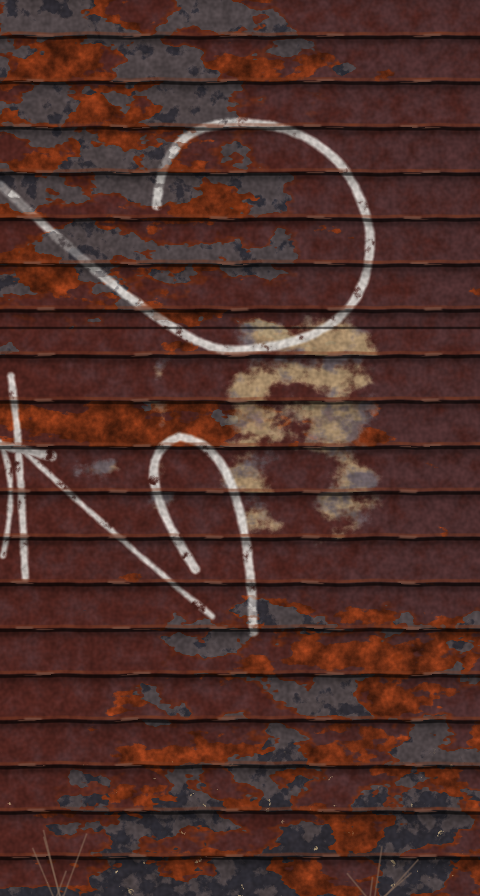
Give the GLSL for this texture, as a WebGL 1 fragment shader.

```glsl
precision highp float;
// Rusted horizontal steel slats with flaking grey paint and loose white spray strokes.
uniform vec2 u_resolution;

#define SLATS 19.65
#define SLAT_SHIFT 0.207
#define SPRAY_WIDTH 0.0062
#define WELD_SPACING 0.108
#define MAROON vec3(0.29, 0.135, 0.115)
#define PLUM vec3(0.27, 0.165, 0.165)
#define RUST vec3(0.47, 0.19, 0.075)
#define GREY vec3(0.28, 0.26, 0.27)
#define SLATE vec3(0.14, 0.15, 0.18)
#define CREAM vec3(0.66, 0.57, 0.43)
#define SPRAY vec3(0.76, 0.74, 0.72)

float hash(vec2 p) {
  vec3 q = fract(p.xyx * vec3(0.1031, 0.103, 0.0973));
  q += dot(q, q.yzx + 33.33);
  return fract((q.x + q.y) * q.z);
}

float corner(vec2 cell, vec2 offset) {
  float angle = 6.2832 * hash(cell);
  return dot(vec2(cos(angle), sin(angle)), offset);
}

// Gradient noise, roughly -0.7 to 0.7
float noise(vec2 p) {
  vec2 i = floor(p), f = fract(p), u = f * f * f * (f * (f * 6.0 - 15.0) + 10.0);
  vec2 e = vec2(1.0, 0.0);
  return mix(mix(corner(i, f), corner(i + e, f - e), u.x),
             mix(corner(i + e.yx, f - e.yx), corner(i + 1.0, f - 1.0), u.x), u.y);
}

float fbm(vec2 p) {
  float sum = 0.0, amp = 1.0;
  for (int i = 0; i < 5; i++) {
    sum += amp * noise(p);
    p = mat2(1.6, 1.2, -1.2, 1.6) * p + 17.3;
    amp *= 0.55;
  }
  return sum;
}

float bump(float x, float width) { return exp(-x * x / (width * width)); }

float band(float d, float halfWidth, float aa) {
  return 1.0 - smoothstep(halfWidth - aa, halfWidth + aa, abs(d));
}

float segment(vec2 p, vec2 a, vec2 b) {
  vec2 ab = b - a;
  return length(p - a - ab * clamp(dot(p - a, ab) / dot(ab, ab), 0.0, 1.0));
}

// Distance to a quadratic curve, walked in short segments
float curve(vec2 p, vec2 a, vec2 b, vec2 c) {
  float d = 9.0;
  vec2 last = a;
  for (int i = 1; i <= 12; i++) {
    float t = float(i) / 12.0;
    vec2 next = mix(mix(a, b, t), mix(b, c, t), t);
    d = min(d, segment(p, last, next));
    last = next;
  }
  return d;
}

float sprayDistance(vec2 p) {
  // Large open loop and its tail
  float d = curve(p, vec2(0.175, 0.229), vec2(0.178, 0.138), vec2(0.267, 0.137));
  d = min(d, curve(p, vec2(0.267, 0.137), vec2(0.39, 0.139), vec2(0.413, 0.26)));
  d = min(d, curve(p, vec2(0.413, 0.26), vec2(0.419, 0.385), vec2(0.26, 0.391)));
  d = min(d, curve(p, vec2(0.26, 0.391), vec2(0.2, 0.395), vec2(0.0, 0.206)));
  // Lower arch and the strokes fanning from the left edge
  d = min(d, curve(p, vec2(0.218, 0.635), vec2(0.135, 0.51), vec2(0.2, 0.488)));
  d = min(d, curve(p, vec2(0.2, 0.488), vec2(0.277, 0.49), vec2(0.283, 0.705)));
  d = min(d, curve(p, vec2(0.026, 0.503), vec2(0.13, 0.6), vec2(0.237, 0.688)) + 0.002);
  d = min(d, curve(p, vec2(0.012, 0.42), vec2(0.022, 0.48), vec2(0.028, 0.645)) + 0.001);
  d = min(d, curve(p, vec2(0.0, 0.493), vec2(0.022, 0.54), vec2(0.003, 0.62)) + 0.002);
  return min(d, segment(p, vec2(0.0, 0.497), vec2(0.058, 0.509)));
}

void main() {
  float px = 1.0 / u_resolution.y;
  vec2 p = vec2(gl_FragCoord.x, u_resolution.y - gl_FragCoord.y) * px;
  float s = p.y * SLATS + SLAT_SHIFT + 0.035 * noise(p * vec2(25.0, 3.0));
  float row = floor(s), seam = s - floor(s + 0.5), aa = SLATS * px;
  vec2 local = p + vec2(row * 3.71, row * 1.37);
  float grain = noise(p * 210.0) + 0.7 * noise(p * 95.0);
  float flakes = fbm(local * vec2(10.0, 17.0));
  float blotch = fbm(local * vec2(8.0, 19.0) + 41.0);
  float fine = fbm(p * 42.0);

  // Weathering by region: upper left, one rusty slat, and lower right
  float upper = (1.0 - smoothstep(0.29, 0.43, p.y)) * (1.0 - smoothstep(0.2, 0.46, p.x));
  float lower = smoothstep(0.62, 0.72, p.y) * smoothstep(0.05, 0.3, p.x + max(p.y - 0.8, 0.0));
  float rustySlat = band(row - 9.0, 0.5, 0.1) * (1.0 - smoothstep(0.3, 0.5, p.x));
  float wear = max(upper, lower);

  // Bare oxide, flaked paint and fresh rust around it
  vec3 col = mix(MAROON, PLUM, smoothstep(-0.4, 0.5, fine * 0.6 + blotch * 0.3 + p.x - 0.2));
  float rust = smoothstep(-0.04, 0.05, blotch + 0.2 * fine - 0.72 + 0.66 * wear + 0.85 * rustySlat);
  col = mix(col, RUST * (0.85 + 0.55 * fine), rust * 0.85);
  float edge = flakes - 0.72 + 0.73 * wear + 0.25 * rustySlat;
  col = mix(col, RUST * 0.85, 0.7 * smoothstep(-0.16, 0.0, edge) * wear);
  float dark = smoothstep(0.0, 0.35, fine + 0.5 * blotch + 0.5 * smoothstep(0.75, 1.0, p.y) - 0.15);
  col = mix(col, mix(GREY, SLATE, dark), 0.92 * smoothstep(0.0, 0.04, edge));

  // Pale smears running down the middle, and light chips low down
  float smear = bump(p.x - 0.38, 0.045) + 0.75 * bump(p.x - 0.285, 0.04) + 0.5 * bump(p.x - 0.18, 0.02);
  smear *= smoothstep(0.27, 0.41, p.y) * (1.0 - smoothstep(0.56, 0.65, p.y));
  smear += 0.8 * bump(p.x - 0.11, 0.055) * bump(p.y - 0.525, 0.018);
  float pale = smoothstep(0.0, 0.3, smear + 0.6 * flakes + 0.25 * fine - 0.58);
  col = mix(col, mix(CREAM, GREY * 1.35, smoothstep(-0.2, 0.35, blotch + 0.5 * fine)), pale * 0.82);
  float chips = smoothstep(0.62, 0.8, fbm(p * 65.0 + 9.0) + 0.2 * flakes);
  col = mix(col, CREAM, chips * smoothstep(0.82, 0.88, p.y) * 0.8);

  // Spray strokes with soft, worn edges
  float d = sprayDistance(p) + 0.0016 * fine;
  float spray = 1.0 - smoothstep(SPRAY_WIDTH * 0.45, SPRAY_WIDTH + px, d);
  spray *= smoothstep(-0.75, -0.2, fine + 0.25 * grain) * (1.0 - 0.55 * rust * wear);
  col = mix(col, SPRAY, spray * 0.92);

  // Slat shading, rusty lip, welds and shadowed groove
  col *= 0.9 + 0.16 * smoothstep(0.0, 0.5, fract(s)) + 0.2 * grain + 0.16 * fine;
  float lip = band(seam + 0.055, 0.035, aa);
  col = mix(col, RUST * 0.85 + 0.06, lip * (0.45 + 0.4 * fine));
  col *= 1.0 - 0.62 * band(seam - 0.025, 0.04, aa);
  col *= 1.0 - 0.2 * band(seam - 0.1, 0.06, 0.06);
  float weld = abs(fract(p.x / WELD_SPACING + 0.3 * hash(vec2(row, 5.0))) - 0.5);
  weld = (1.0 - smoothstep(0.07, 0.11, weld)) * band(seam + 0.02, 0.035, aa);
  col = mix(col, vec3(0.48, 0.32, 0.26), weld * 0.65);
  col *= 1.0 - 0.6 * band(p.y - 0.366, 0.0012, px);

  // Dry stems along the foot
  for (int i = 0; i < 10; i++) {
    float k = float(i), side = step(5.0, k);
    vec2 root = vec2(mix(0.065, 0.42, side) + 0.02 * (hash(vec2(k, 2.0)) - 0.5), 1.01);
    vec2 tip = root + vec2(0.1 * (hash(vec2(k, 7.0)) - 0.5), -0.03 - 0.06 * hash(vec2(k, 9.0)));
    float stem = band(segment(p, root, tip), 0.0009, px);
    col = mix(col, vec3(0.5, 0.4, 0.33), stem * 0.6);
  }
  gl_FragColor = vec4(clamp(col, 0.0, 1.0), 1.0);
}
```
